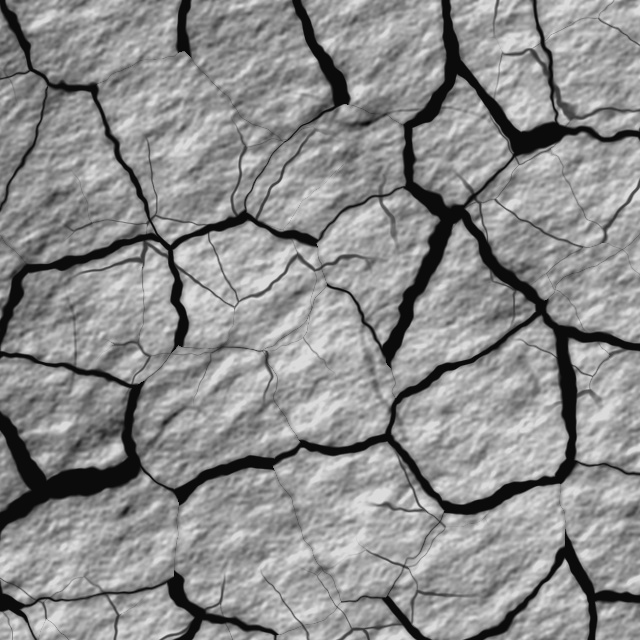
Write a WebGL 1 fragment shader that draws this texture.

```glsl
precision highp float;
// Dry cracked mud in grey: plates parted by dark cracks of uneven width.
// Cracks are warped Voronoi borders, each with its own width; hairlines use
// a finer net, and the plates are lit from a streaky noise height field.

uniform vec2 u_resolution;

const float CRACK_GREY = 0.045;
const float GROUND_GREY = 0.645;
const float EDGE_SOFTNESS = 0.0022;
const vec2 LIGHT_DIR = vec2(-0.6, 0.8);

float hash1(vec2 p) {
  vec3 q = fract(p.xyx * 0.1031);
  q += dot(q, q.yzx + 33.33);
  return fract((q.x + q.y) * q.z);
}

vec2 hash2(vec2 p) {
  return vec2(hash1(p + 17.0), hash1(p + 71.0));
}

float noise(vec2 p) {
  vec2 cell = floor(p);
  vec2 f = fract(p);
  f = f * f * (3.0 - 2.0 * f);
  float low = mix(hash1(cell), hash1(cell + vec2(1.0, 0.0)), f.x);
  float high = mix(hash1(cell + vec2(0.0, 1.0)), hash1(cell + 1.0), f.x);
  return mix(low, high, f.y);
}

vec2 noise2(vec2 p) {
  return vec2(noise(p), noise(p + 43.7)) - 0.5;
}

mat2 rotation(float angle) {
  float c = cos(angle);
  float s = sin(angle);
  return mat2(c, -s, s, c);
}

float fbm(vec2 p) {
  float sum = 0.0;
  float amplitude = 0.5;
  mat2 turn = rotation(0.25);
  for (int i = 0; i < 4; i++) {
    sum += amplitude * noise(p);
    p = turn * p * 2.03 + 19.1;
    amplitude *= 0.54;
  }
  return sum;
}

// Bumps drawn out along the rising diagonal
float groundHeight(vec2 p) {
  return fbm(rotation(0.6) * p * vec2(15.0, 24.0) + 60.0);
}

vec2 cellPoint(vec2 cell, float seed) {
  return cell + 0.06 + 0.88 * hash2(cell + seed);
}

// Signed distance to the nearest crack wall, negative inside the crack
float crackDistance(vec2 p, float scale, float maxHalfWidth, float seed) {
  vec2 q = p * scale;
  vec2 home = floor(q);
  vec2 nearest = home;
  float best = 100.0;
  for (int j = -1; j <= 1; j++) {
    for (int i = -1; i <= 1; i++) {
      vec2 cell = floor(q) + vec2(float(i), float(j));
      vec2 toPoint = cellPoint(cell, seed) - q;
      float d = dot(toPoint, toPoint);
      if (d < best) {
        best = d;
        home = cell;
        nearest = toPoint;
      }
    }
  }
  float swell = 0.6 + 0.8 * noise(p * 14.0 + seed);
  float wall = 100.0;
  for (int j = -2; j <= 2; j++) {
    for (int i = -2; i <= 2; i++) {
      vec2 cell = home + vec2(float(i), float(j));
      vec2 toPoint = cellPoint(cell, seed) - q;
      vec2 across = toPoint - nearest;
      if (dot(across, across) > 0.0001) {
        float border = dot(0.5 * (toPoint + nearest), normalize(across));
        float share = smoothstep(0.0, 0.9, hash1(home + cell + seed * 3.0));
        float halfWidth = maxHalfWidth * share * swell - 0.0008;
        wall = min(wall, border / scale - halfWidth);
      }
    }
  }
  return wall;
}

float crackMask(float wall) {
  return 1.0 - smoothstep(-EDGE_SOFTNESS, EDGE_SOFTNESS, wall);
}

// Plate brightness: relief, broad stains and faint curved creases
float groundTone(vec2 p) {
  float relief = groundHeight(p) - groundHeight(p + LIGHT_DIR * 0.006);
  float stain = fbm(p * 3.5 + 8.0) - 0.5;
  float grain = noise(p * 190.0) - 0.5;
  float valley = abs(noise(p * 4.3 + noise2(p * 18.0) * 0.3 + 31.0) - 0.5);
  float crease = 1.0 - smoothstep(0.0, 0.022, valley);
  crease *= smoothstep(0.45, 0.7, noise(p * 5.0 + 90.0));
  return GROUND_GREY + 1.75 * relief + 0.42 * stain + 0.07 * grain - 0.2 * crease;
}

void main() {
  vec2 p = gl_FragCoord.xy / min(u_resolution.x, u_resolution.y);

  // Bend the nets broadly, then fray the crack walls
  vec2 bent = p + 0.075 * noise2(p * 6.0) + 0.012 * noise2(p * 32.0);
  bent += 0.005 * noise2(p * 85.0) + 2.0;

  float wall = crackDistance(bent, 4.9, 0.0115, 5.0);
  float hairWall = crackDistance(bent + 0.37, 8.5, 0.0032, 29.0);
  float hairline = crackMask(hairWall) * smoothstep(0.42, 0.62, noise(p * 4.5 + 12.0));

  float tone = min(groundTone(p), 0.86);
  tone *= mix(0.8, 1.0, smoothstep(0.0, 0.011, wall));
  tone = mix(tone, 0.14, 0.8 * hairline);
  tone = mix(tone, CRACK_GREY, crackMask(wall));
  gl_FragColor = vec4(vec3(clamp(tone, 0.03, 1.0)), 1.0);
}
```
